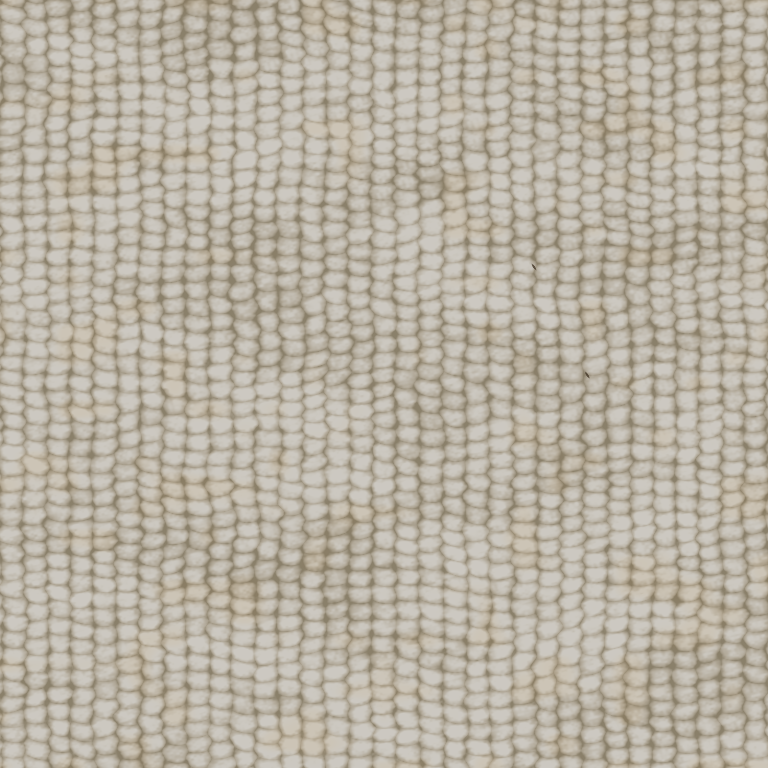
A three.js fragment shader for this texture:

```glsl
varying vec2 vUv;

#define COLUMNS 33.0
#define ROWS 46.0
#define RIB_HALF_WIDTH 0.53
#define BULGE 0.07
#define BOW 0.55
#define GAP_DEPTH 0.62
#define WANDER 0.28
#define ROW_DRIFT 0.9
#define FIBRE 0.26
#define MOTTLE 0.24
#define FLECKS 2

const float TAU = 6.28318;
const vec3 GROOVE_TAN = vec3(0.54, 0.50, 0.415);
const vec3 YARN_BEIGE = vec3(0.69, 0.655, 0.59);
const vec3 YARN_PALE = vec3(0.80, 0.785, 0.755);
const vec3 FLECK_BROWN = vec3(0.27, 0.22, 0.16);

float hash(vec2 p) {
  return fract(sin(dot(p, vec2(127.1, 311.7))) * 43758.5453);
}

float noise(vec2 p) {
  vec2 i = floor(p);
  vec2 f = fract(p);
  f = f * f * (3.0 - 2.0 * f);
  return mix(mix(hash(i), hash(i + vec2(1.0, 0.0)), f.x),
             mix(hash(i + vec2(0.0, 1.0)), hash(i + vec2(1.0, 1.0)), f.x), f.y);
}

// Height of one ribbed column: rounded stitches stacked along y
float ribHeight(vec2 p, float column) {
  float x = p.x - column - 0.5;
  float drift = (noise(vec2(column * 7.3, p.y * 0.2)) - 0.5) * ROW_DRIFT;
  float tilt = (noise(vec2(column * 3.7, p.y * 0.6) + 40.0) - 0.5) * 0.7;
  float y = p.y + 0.5 * mod(column, 2.0) + drift + tilt * x - BOW * x * x;
  float row = floor(y);
  float local = fract(y) - 0.5;

  float swell = (noise(vec2(column * 5.1, p.y * 0.7) + 90.0) - 0.5) * 0.1;
  float halfWidth = RIB_HALF_WIDTH + swell + BULGE * cos(TAU * local);
  float across = clamp(1.0 - pow(abs(x) / halfWidth, 2.8), 0.0, 1.0);
  float along = 1.0 - GAP_DEPTH * pow(abs(local) * 2.0, 3.0);
  float light = 1.0 + 0.22 * local * (1.0 - 4.0 * local * local);
  float wear = 0.90 + 0.18 * hash(vec2(column, row));
  return across * along * light * wear;
}

// Short dark hair around a centre
float fleck(vec2 p, float id) {
  vec2 centre = vec2(hash(vec2(id, 3.0)), hash(vec2(id, 8.0)));
  vec2 d = p - centre;
  d = vec2(d.x + 0.6 * d.y, d.y);
  return 1.0 - smoothstep(0.4, 1.0, length(d / vec2(0.0022, 0.0055)));
}

void main() {
  // Ribs wander slightly from side to side
  vec2 weave = vUv * vec2(COLUMNS, ROWS);
  weave.x += (noise(vUv * vec2(5.0, 16.0)) - 0.5) * WANDER;
  weave.x += (noise(vUv * vec2(30.0, 60.0) + 17.0) - 0.5) * WANDER * 0.7;
  weave.y += (noise(vUv * vec2(8.0, 5.0) + 31.0) - 0.5) * 0.6;

  // Highest of the neighbouring ribs
  float column = floor(weave.x);
  float height = 0.0;
  for (int i = -1; i <= 1; i++) {
    height = max(height, ribHeight(weave, column + float(i)));
  }

  // Woolly fibres, coarse and fine
  vec2 slant = vec2(vUv.x + 0.3 * vUv.y, vUv.y - 0.25 * vUv.x);
  float fibre = noise(slant * vec2(110.0, 210.0)) - 0.5;
  fibre += 0.7 * (noise(slant.yx * vec2(330.0, 240.0) + 57.0) - 0.5);

  // Uneven yarn: cloudy patches and horizontal streaks
  float mottle = noise(vUv * vec2(9.0, 13.0) + 5.0) - 0.5;
  mottle += 0.7 * (noise(vUv * vec2(11.0, 46.0) + 73.0) - 0.5);

  float tone = 0.05 + 0.90 * height + FIBRE * fibre + MOTTLE * mottle;
  tone = clamp(tone, 0.0, 1.0);
  vec3 colour = mix(GROOVE_TAN, YARN_BEIGE, smoothstep(0.0, 0.55, tone));
  colour = mix(colour, YARN_PALE, smoothstep(0.40, 1.0, tone));

  // Warm undyed patches
  float warm = smoothstep(0.62, 0.9, noise(vUv * vec2(22.0, 30.0) + 11.0));
  colour *= mix(vec3(1.0), vec3(1.0, 0.98, 0.945), warm);

  for (int i = 0; i < FLECKS; i++) {
    colour = mix(colour, FLECK_BROWN, 0.8 * fleck(vUv, float(i) + 1.0));
  }
  gl_FragColor = vec4(colour, 1.0);
}
```
